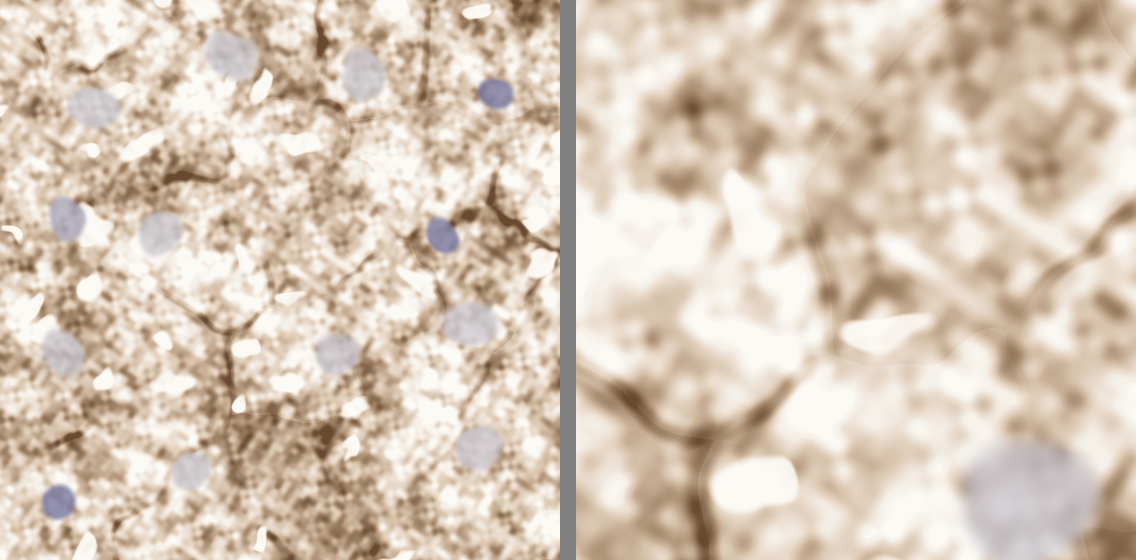
Left: the whole. Right: its middle third, enlarged.
Write a Shadertoy shader that draws this texture.

```glsl
// Stained tissue section: grainy brown cytoplasm, ragged cell borders, white vacuoles, blue nuclei.

// Stain ramp, from bare glass to densest stain
const vec3 GLASS = vec3(0.99, 0.98, 0.96);
const vec3 IVORY = vec3(0.96, 0.94, 0.91);
const vec3 CREAM = vec3(0.91, 0.85, 0.79);
const vec3 SAND  = vec3(0.85, 0.77, 0.68);
const vec3 TAN   = vec3(0.76, 0.66, 0.56);
const vec3 BROWN = vec3(0.64, 0.53, 0.42);
const vec3 UMBER = vec3(0.41, 0.29, 0.19);
const vec3 PALE_NUCLEUS = vec3(0.79, 0.77, 0.79);
const vec3 DARK_NUCLEUS = vec3(0.49, 0.48, 0.62);

const float CELL_FREQ    = 5.0;   // cells across the canvas
const float VACUOLE_FREQ = 9.0;   // vacuole sites across the canvas
const float NUCLEUS_FREQ = 4.0;   // nucleus sites across the canvas
const float VACUOLE_SHARE = 0.42;
const float NUCLEUS_SHARE = 0.78;
const float STAIN_BIAS = -0.06;
const float NOISE_DEVIATION = 0.215;

float hash(vec2 p) {
    vec3 q = fract(p.xyx * vec3(0.1031, 0.1030, 0.0973));
    q += dot(q, q.yzx + 33.33);
    return fract((q.x + q.y) * q.z);
}

vec2 hash2(vec2 p) {
    return vec2(hash(p + 17.3), hash(p + 71.9));
}

mat2 rotation(float a) {
    return mat2(cos(a), sin(a), -sin(a), cos(a));
}

float noise(vec2 p) {
    vec2 i = floor(p), f = fract(p);
    f = f * f * (3.0 - 2.0 * f);
    return mix(mix(hash(i), hash(i + vec2(1, 0)), f.x),
               mix(hash(i + vec2(0, 1)), hash(i + vec2(1, 1)), f.x), f.y);
}

// Rotated noise with zero mean and unit deviation
float layer(vec2 p, float freq) {
    return (noise(rotation(freq) * p * freq + freq + 60.0) - 0.5) / NOISE_DEVIATION;
}

vec2 warp(vec2 p, float freq, float amount) {
    return p + amount * vec2(layer(p, freq), layer(p + 3.7, freq));
}

// Difference of the two nearest cell distances (x), tone of the nearest cell (y)
vec2 cells(vec2 p) {
    vec2 site = floor(p);
    float nearest = 9.0, second = 9.0, tone = 0.0;
    for (int y = -1; y <= 1; y++)
    for (int x = -1; x <= 1; x++) {
        vec2 id = site + vec2(x, y);
        float d = length(id + hash2(id) - p);
        if (d < nearest) { second = nearest; nearest = d; tone = hash(id + 5.5); }
        else second = min(second, d);
    }
    return vec2(second - nearest, tone);
}

// Scattered ovals: coverage (x) and random tone (y)
vec2 ovals(vec2 p, float share, vec2 radii, float stretch, float softness, float seed) {
    vec2 site = floor(p), best = vec2(0);
    for (int y = -1; y <= 1; y++)
    for (int x = -1; x <= 1; x++) {
        vec2 id = site + vec2(x, y), key = id + seed;
        if (hash(key) > share) continue;
        float tone = hash(key + 9.1);
        float elongation = 1.0 + stretch * pow(hash(key + 23.7), 2.0);
        vec2 d = p - id - 0.15 - 0.7 * hash2(key);
        d = rotation(6.283 * hash(key + 41.3)) * d * vec2(1.0 / elongation, elongation);
        float r = length(d) / mix(radii.x, radii.y, tone);
        float cover = 1.0 - smoothstep(1.0 - softness, 1.0 + softness, r);
        if (cover > best.x) best = vec2(cover, tone);
    }
    return best;
}

vec3 stainColor(float s) {
    vec3 c = mix(GLASS, IVORY, smoothstep(-2.0, -1.25, s));
    c = mix(c, CREAM, clamp((s + 1.25) / 0.77, 0.0, 1.0));
    c = mix(c, SAND,  clamp((s + 0.48) / 0.68, 0.0, 1.0));
    c = mix(c, TAN,   clamp((s - 0.20) / 0.65, 0.0, 1.0));
    c = mix(c, BROWN, clamp((s - 0.85) / 0.75, 0.0, 1.0));
    return mix(c, UMBER, clamp((s - 1.60) / 1.50, 0.0, 1.0));
}

void mainImage(out vec4 fragColor, in vec2 fragCoord) {
    vec2 uv = fragCoord / iResolution.y;
    vec2 bent = warp(warp(uv, 9.0, 0.012), 31.0, 0.004);

    // Granular cytoplasm
    float grain = 0.50 * layer(uv, 87.0) + 0.52 * layer(uv, 49.0);
    float stain = STAIN_BIAS + grain + 0.48 * layer(bent, 23.0) + 0.36 * layer(uv, 7.0);

    // Broken, unevenly stained cell borders
    vec2 cell = cells(bent * CELL_FREQ + 20.0);
    float patchy = smoothstep(-0.3, 1.1, layer(uv, 8.3));
    float halo = 1.0 - smoothstep(0.0, 0.26, cell.x);
    float rim = 1.0 - smoothstep(0.02, 0.11, cell.x);
    stain += 0.7 * (cell.y - 0.5) + 0.45 * halo + 1.35 * rim * patchy;

    // Lacy clearings and vacuoles
    float clearing = smoothstep(0.5, 1.6, layer(bent, 6.1)) * (1.0 - halo);
    stain -= 0.8 * clearing;
    vec2 ragged = warp(bent, 43.0, 0.0035);
    float vacuole = ovals(ragged * VACUOLE_FREQ + 40.0, VACUOLE_SHARE, vec2(0.11, 0.30), 0.8, 0.22, 3.0).x;
    stain = mix(stain, -1.9 + 0.3 * grain, vacuole);

    // Nuclei: large pale ones and small dense ones
    vec2 nucleus = ovals(warp(uv, 19.0, 0.003) * NUCLEUS_FREQ + 30.0, NUCLEUS_SHARE,
                         vec2(0.11, 0.19), 0.45, 0.22, 8.0);
    float density = 1.0 - smoothstep(0.15, 0.5, nucleus.y);
    vec3 nucleusColor = mix(PALE_NUCLEUS, DARK_NUCLEUS, density) - 0.025 * grain;

    vec3 color = mix(stainColor(stain), nucleusColor, 0.88 * nucleus.x);
    fragColor = vec4(clamp(color, 0.0, 1.0), 1.0);
}
```
